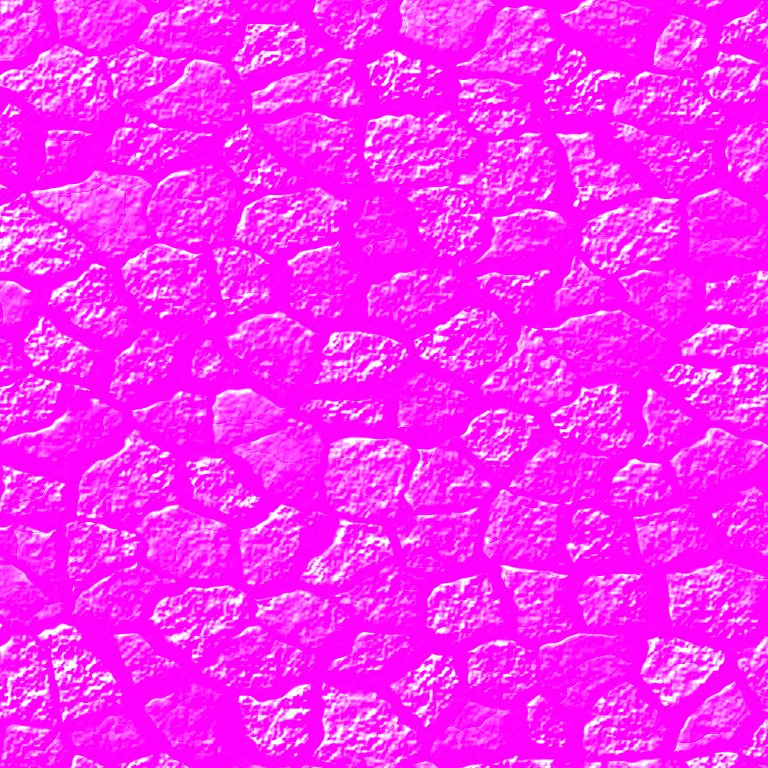
Give the GLSL for this texture, as a three.js fragment shader.

```glsl
// Dry stone wall in magenta, lit from the upper left: only green carries light.
// Stretched Voronoi cells form the stones, smaller cells their broken facets,
// and a noise relief, differenced along the light, gives the rough grain.

#define GRID vec2(9.0, 12.0)      // stones across and up
#define LIGHT vec2(-0.55, 0.835)  // direction towards the light
#define GAP_MIN 0.03              // half joint width, in cells
#define GAP_MAX 0.17
#define EDGE_SOFT 0.03            // outline smoothing, in cells
#define RIM_WIDTH 0.055           // lit border of a stone, in cells
#define RIM_LIGHT 1.0
#define GRAIN_SCALE 62.0          // coarsest grain, cells per canvas
#define GRAIN_STEP 0.0034         // relief sampling distance
#define GRAIN_LIGHT 1.75
#define FACET_SCALE 1.9           // facets per stone cell

varying vec2 vUv;

struct Cell {
  vec2 id;      // seed cell
  vec2 local;   // offset from the seed point
  vec2 normal;  // outward direction of the nearest side
  float edge;   // distance to the nearest side
};

vec2 hash2(vec2 p) {
  vec3 q = fract(vec3(p.xyx) * vec3(0.1031, 0.1030, 0.0973));
  q += dot(q, q.yzx + 33.33);
  return fract((q.xx + q.yz) * q.zy);
}

float valueNoise(vec2 p) {
  vec2 i = floor(p), f = fract(p);
  f = f * f * (3.0 - 2.0 * f);
  float low = mix(hash2(i).x, hash2(i + vec2(1.0, 0.0)).x, f.x);
  float high = mix(hash2(i + vec2(0.0, 1.0)).x, hash2(i + 1.0).x, f.x);
  return mix(low, high, f.y);
}

vec2 noise2(vec2 p) {
  return vec2(valueNoise(p), valueNoise(p + 41.7)) - 0.5;
}

// Seed points in staggered rows, like courses of masonry
vec2 seedPoint(vec2 c) {
  return c + vec2(0.5 * mod(c.y, 2.0), 0.0) + 0.08 + 0.84 * hash2(c + 57.0);
}

Cell voronoi(vec2 p) {
  Cell cell;
  vec2 home = floor(p), nearest = vec2(0.0);
  float best = 1e3;
  for (int y = -2; y <= 2; y++) {
    for (int x = -2; x <= 2; x++) {
      vec2 c = home + vec2(float(x), float(y));
      vec2 r = seedPoint(c) - p;
      if (dot(r, r) < best) {
        best = dot(r, r);
        nearest = r;
        cell.id = c;
      }
    }
  }
  cell.local = -nearest;
  cell.normal = vec2(0.0, 1.0);
  cell.edge = 1e3;
  for (int y = -2; y <= 2; y++) {
    for (int x = -2; x <= 2; x++) {
      vec2 r = seedPoint(home + vec2(float(x), float(y))) - p;
      vec2 across = r - nearest;
      if (dot(across, across) > 1e-4) {
        vec2 n = normalize(across);
        float d = dot(0.5 * (r + nearest), n);
        if (d < cell.edge) {
          cell.edge = d;
          cell.normal = n;
        }
      }
    }
  }
  return cell;
}

float relief(vec2 uv) {
  vec2 p = uv * GRAIN_SCALE;
  return valueNoise(p) + 0.8 * valueNoise(p * 2.03 + 13.0)
       + 0.55 * valueNoise(p * 3.9 + 29.0);
}

void main() {
  // Stones with bent, chipped outlines
  vec2 p = vUv * GRID + 20.0;
  vec2 warped = p + 0.22 * noise2(p * 2.3) + 0.07 * noise2(p * 8.0);
  Cell stone = voronoi(warped);
  vec2 trait = hash2(stone.id + 5.0);
  vec2 finish = hash2(stone.id + 91.0);
  float inside = stone.edge - mix(GAP_MIN, GAP_MAX, trait.x * trait.x);
  float mask = smoothstep(-0.5 * EDGE_SOFT, 0.5 * EDGE_SOFT, inside);

  // Broken planes and their lit ridges
  Cell facet = voronoi(warped * FACET_SCALE + 0.25 * noise2(p * 4.0) + 70.0);
  float plane = (hash2(facet.id + 17.0).x - 0.5) * 0.24;
  float ridge = exp(-facet.edge / 0.045) * dot(facet.normal, LIGHT) * 0.3;

  // Rough grain, stronger in patches and on some stones
  float slope = relief(vUv) - relief(vUv - LIGHT * GRAIN_STEP * -1.0);
  float patches = 0.5 + valueNoise(p * 2.6 + 8.0);
  float grain = slope * GRAIN_LIGHT * mix(0.4, 1.4, finish.x) * patches;

  // Border: bright towards the light, dark away from it
  float facing = dot(stone.normal, LIGHT);
  float broken = smoothstep(0.15, 0.75, valueNoise(vUv * 38.0 + 3.0));
  float rim = exp(-pow(inside / RIM_WIDTH, 2.0)) * facing * RIM_LIGHT;
  rim *= facing > 0.0 ? broken : 0.5;

  float base = mix(0.05, 0.28, finish.y * finish.y) + 0.12 * dot(stone.local, LIGHT);
  float stoneLight = clamp(base + plane + ridge + grain + rim, 0.0, 1.0);
  float mortarLight = clamp(0.08 * slope, 0.0, 0.05);
  gl_FragColor = vec4(1.0, mix(mortarLight, stoneLight, mask), 1.0, 1.0);
}
```
